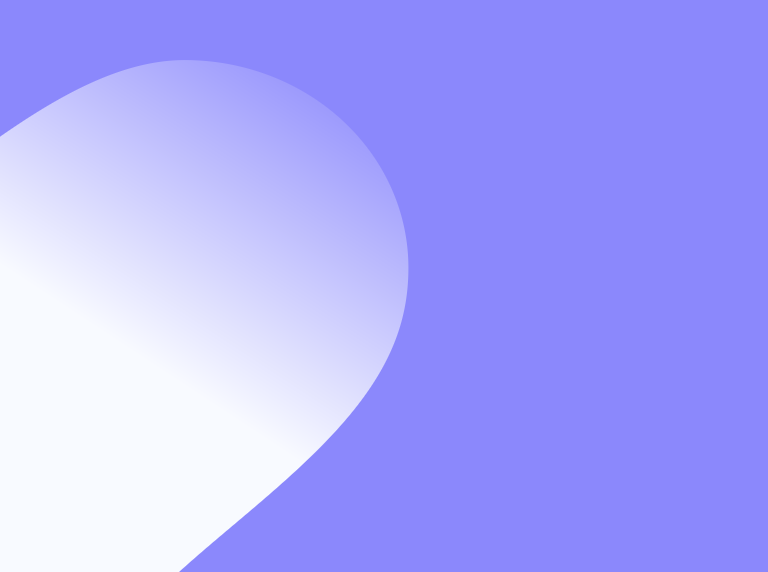
This background is drawn by a Shadertoy shader. Its source:

```glsl
// A pale rounded blob enters from the lower left over a flat periwinkle field.
// Its outline is an ellipse quadrant whose two ends are bent by polynomials;
// a diagonal linear gradient fades its fill from white towards the field colour.

const vec3 FIELD_COLOR = vec3(0.545, 0.533, 0.988);
const vec3 PALE_COLOR  = vec3(0.973, 0.980, 1.000);

// Lengths are in canvas heights
const vec2 BLOB_CENTER = vec2(0.323, 0.532);
const vec2 BLOB_RADII  = vec2(0.391, 0.363);

// Polynomial weights of the bent edges, for powers 2, 3 and 4
const vec3 LOWER_BEND = vec3(0.335, 0.349, -0.283);
const vec3 UPPER_BEND = vec3(0.177, -0.043, 0.0);

// Fill gradient: direction, then where it is pale and where it has faded
const vec2  FADE_DIRECTION = vec2(0.550, 0.835);
const float FADE_START = 0.449;
const float FADE_END   = 1.097;

float bend(float t, vec3 weights) {
    return t * t * dot(weights, vec3(1.0, t, t * t));
}

// Negative inside the blob, zero on its outline
float blobField(vec2 p) {
    vec2 beyond = max((BLOB_CENTER - p) / BLOB_CENTER, 0.0);
    vec2 q = p - BLOB_CENTER;
    q.x += bend(beyond.y, LOWER_BEND);
    q.y += bend(beyond.x, UPPER_BEND);
    return length(max(q / BLOB_RADII, 0.0)) - 1.0;
}

void mainImage(out vec4 fragColor, in vec2 fragCoord) {
    vec2 p = fragCoord / iResolution.y;

    // Outline, smoothed over about one pixel
    float field = blobField(p);
    float pixelStep = max(length(vec2(dFdx(field), dFdy(field))), 1e-5);
    float coverage = clamp(0.5 - field / pixelStep, 0.0, 1.0);

    // Diagonal fade of the fill
    float along = dot(p, FADE_DIRECTION);
    float fade = clamp((along - FADE_START) / (FADE_END - FADE_START), 0.0, 1.0);
    vec3 fill = mix(PALE_COLOR, FIELD_COLOR, fade);

    fragColor = vec4(mix(FIELD_COLOR, fill, coverage), 1.0);
}
```
